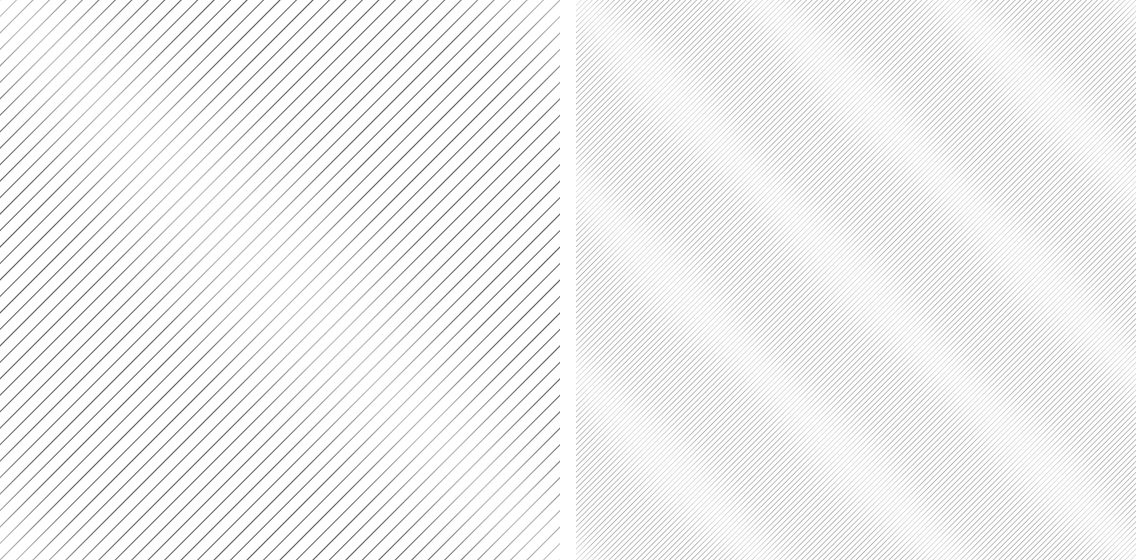
Left, the tile; right, the same tile 3 across and 3 down.
A WebGL 1 fragment shader for this pattern:

```glsl
precision highp float;

uniform vec2 u_resolution;

#define LINE_COUNT 34.0     // lines crossing each edge
#define LINE_WIDTH 0.094    // share of the spacing between lines
#define DARK_INK 0.38
#define PALE_INK 0.71
#define SHEEN_WIDE 1.3      // falloff of the pale band at mid canvas
#define SHEEN_NARROW 4.0    // falloff of the pale band at the corners
#define PAPER vec3(1.0)

const float TAU = 6.2831853;

// Coverage of rising 45 degree lines, smoothed over one pixel
float diagonalLines(vec2 uv, float pixel) {
    float phase = (uv.x - uv.y) * LINE_COUNT;
    float offset = abs(fract(phase + 0.5) - 0.5);
    float pixelInPhase = pixel * LINE_COUNT * sqrt(2.0);
    return clamp((0.5 * LINE_WIDTH - offset) / pixelInPhase + 0.5, 0.0, 1.0);
}

// Pale band along the falling diagonal, tapering to the corners; wraps on both axes
float sheen(vec2 uv) {
    vec2 wave = cos(TAU * uv);
    float middle = 0.5 - 0.25 * (wave.x + wave.y);
    float band = 0.5 + 0.5 * cos(TAU * (uv.x + uv.y));
    return pow(band, mix(SHEEN_NARROW, SHEEN_WIDE, middle));
}

void main() {
    vec2 uv = gl_FragCoord.xy / u_resolution;
    float pixel = 1.0 / min(u_resolution.x, u_resolution.y);

    vec3 ink = vec3(mix(DARK_INK, PALE_INK, sheen(uv)));
    vec3 color = mix(PAPER, ink, diagonalLines(uv, pixel));
    gl_FragColor = vec4(color, 1.0);
}
```
